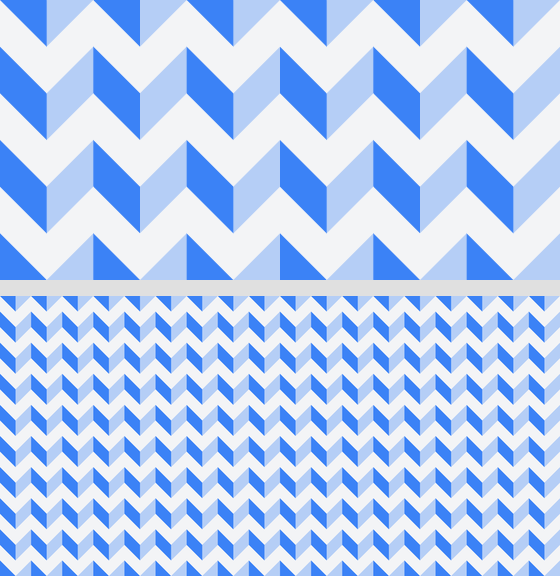
Top: one tile. Bottom: repeated 3 by 3.
A WebGL 2 fragment shader for this pattern:

```glsl
#version 300 es
precision highp float;
// Folded-paper chevrons: 6 x 3 square cells of zigzag bands, pale paper
// alternating with a blue band shaded dark on falling folds, light on rising.
// Two square waves with smoothed edges choose the band and the fold side.

uniform vec2 u_resolution;
out vec4 outColor;

// Wave of period 1: positive for x in 0..0.5, negative for 0.5..1.
float wave(float x) {
    return 0.25 - abs(fract(x + 0.25) - 0.5);
}

// Coverage of a region whose signed value d changes by width over one pixel.
float cover(float d, float width) {
    return clamp(0.5 + d / width, 0.0, 1.0);
}

void main() {
    const vec2 repeats = vec2(6.0, 3.0);
    vec2 cell = gl_FragCoord.xy / u_resolution * repeats;
    vec2 pixel = repeats / u_resolution;

    // Zigzag: falls over the first half of a cell, rises over the second.
    float zigzag = 0.5 - abs(fract(cell.x) - 0.5);
    float paperMask = cover(wave(-cell.y - zigzag), length(pixel));
    float darkSide = cover(wave(cell.x), pixel.x);

    vec3 paper = vec3(0.953, 0.957, 0.965);
    vec3 lightBlue = vec3(0.710, 0.808, 0.965);
    vec3 blue = vec3(0.231, 0.510, 0.965);

    vec3 fold = mix(lightBlue, blue, darkSide);
    outColor = vec4(mix(fold, paper, paperMask), 1.0);
}
```
